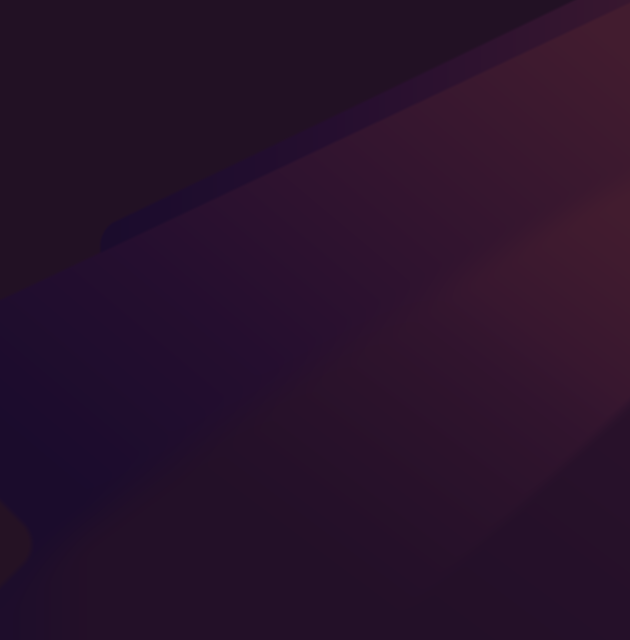
This background is drawn by a WebGL 1 fragment shader. Its source:

```glsl
precision highp float;
// Dark plum backdrop with broad diagonal folds shading from indigo to ember red.
uniform vec2 u_resolution;

#define EDGE_SOFTNESS 0.0032
#define SHADOW_SOFTNESS 0.012
#define FRONT_LINE vec2(0.472, 0.531)  // slope, height at the left side
#define BACK_LINE vec2(0.482, 0.567)
#define SHADOW_LINE vec2(0.93, -0.547)
#define CORNER_RADIUS 0.022
#define NOTCH_RADIUS 0.045

const vec3 NIGHT  = vec3(0.135, 0.065, 0.143);
const vec3 INDIGO = vec3(0.104, 0.046, 0.174);
const vec3 VIOLET = vec3(0.145, 0.055, 0.183);
const vec3 WINE   = vec3(0.209, 0.085, 0.186);
const vec3 EMBER  = vec3(0.260, 0.110, 0.184);
const vec3 SHADE  = vec3(0.137, 0.061, 0.157);
const vec3 UMBER  = vec3(0.146, 0.070, 0.142);

// Signed distance to a line; negative below it.
float lineDistance(vec2 p, vec2 line) {
  return (p.y - line.x * p.x - line.y) / length(vec2(line.x, 1.0));
}

// Intersection of two half planes with a rounded corner.
float roundedIntersection(float a, float b, float radius) {
  vec2 q = vec2(a, b) + radius;
  return min(max(q.x, q.y), 0.0) + length(max(q, 0.0)) - radius;
}

// Coverage of the inside of a distance field.
float fill(float d, float softness) {
  return 1.0 - smoothstep(-softness, softness, d);
}

// Indigo to ember colour ramp.
vec3 foldRamp(float t) {
  vec3 c = mix(INDIGO, VIOLET, clamp(t / 0.32, 0.0, 1.0));
  c = mix(c, WINE, clamp((t - 0.32) / 0.38, 0.0, 1.0));
  return mix(c, EMBER, clamp((t - 0.70) / 0.30, 0.0, 1.0));
}

// Lower fold: warm light at the upper right, cut by a diagonal shadow.
vec3 lowerFold(vec2 p) {
  float glow = 1.0 + 0.794 * (p.x - 0.9375) + 1.06 * (p.y - 0.70);
  float shadow = fill(lineDistance(p, SHADOW_LINE), SHADOW_SOFTNESS);
  glow = clamp(glow * mix(1.0, 0.45, shadow), 0.0, 1.0);
  vec3 c = mix(SHADE, WINE, clamp(pow(glow, 1.4) / 0.6, 0.0, 1.0));
  c = mix(c, EMBER, smoothstep(0.55, 1.05, glow));
  return mix(c, INDIGO, 0.6 * (1.0 - smoothstep(0.0, 0.15, p.x)));
}

void main() {
  vec2 p = gl_FragCoord.xy / u_resolution.y;
  float soft = max(EDGE_SOFTNESS, 0.75 / u_resolution.y);
  vec3 color = NIGHT;

  // Back strip with a rounded left end
  float back = roundedIntersection(lineDistance(p, BACK_LINE), 0.157 - p.x, CORNER_RADIUS);
  color = mix(color, foldRamp(0.93 * (p.x - 0.169)), fill(back, soft));

  // Front fold, split by a gently curved soft crease
  vec3 upper = foldRamp(0.587 * p.x + 0.70 * (p.y - 0.323));
  float crease = p.y - (0.082 + 0.76 * p.x - 0.1137 * p.x * p.x);
  float creaseWidth = mix(0.06, 0.03, clamp(p.x, 0.0, 1.0));
  vec3 front = mix(upper, lowerFold(p), fill(crease, creaseWidth));
  color = mix(color, front, fill(lineDistance(p, FRONT_LINE), soft));

  // Rounded notch at the left side
  vec2 n = p - vec2(0.068, 0.150);
  float notch = roundedIntersection((n.x + n.y) * 0.7071, (n.x - n.y) * 0.7071, NOTCH_RADIUS);
  color = mix(color, UMBER, fill(notch, 2.0 * soft));

  gl_FragColor = vec4(color, 1.0);
}
```
